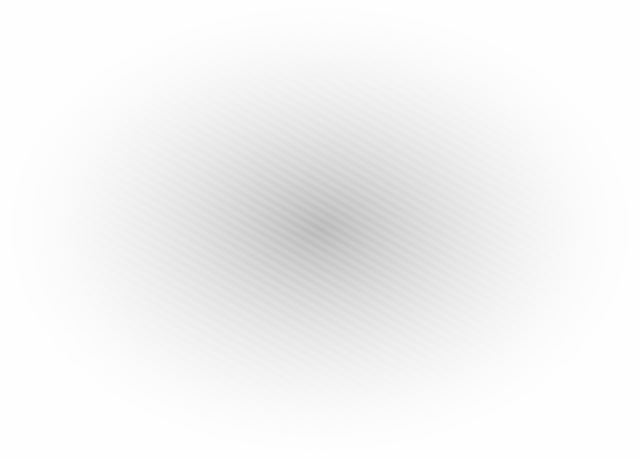
Write a WebGL 2 fragment shader that draws this background.

```glsl
#version 300 es
precision highp float;
// Soft grey elliptical glow on white, crossed by fine diagonal stripes.

uniform vec2 u_resolution;
out vec4 fragColor;

const vec3 PAPER = vec3(0.995);
const float CENTER_SHADE = 0.255;
const float FALLOFF = 1.7;
const float STRIPE_SLOPE = 0.58;
const float STRIPE_PERIOD = 0.0207;
const float STRIPE_CONTRAST = 0.065;

// Shade that fades from the center to the rim of a unit ellipse.
float ellipseShade(vec2 p, float strength, float falloff) {
    return strength * pow(max(1.0 - length(p), 0.0), falloff);
}

// Smooth-edged bands from -1 to 1, falling towards the right.
float diagonalStripes(vec2 p, float slope, float period) {
    float phase = (p.y + slope * p.x) / period;
    float wave = 1.0 - 4.0 * abs(fract(phase + 0.5) - 0.5);
    float edge = max(0.35, 2.0 * fwidth(phase));
    return 2.0 * smoothstep(-edge, edge, wave) - 1.0;
}

void main() {
    vec2 centered = gl_FragCoord.xy / u_resolution - 0.5;
    vec2 aspect = vec2(u_resolution.x / u_resolution.y, 1.0);

    // The stripes deepen with the glow and vanish at its rim.
    float shade = ellipseShade(centered * 2.0, CENTER_SHADE, FALLOFF);
    float stripes = diagonalStripes(centered * aspect, STRIPE_SLOPE, STRIPE_PERIOD);
    vec3 color = PAPER - shade * (1.0 + STRIPE_CONTRAST * stripes);

    fragColor = vec4(color, 1.0);
}
```
